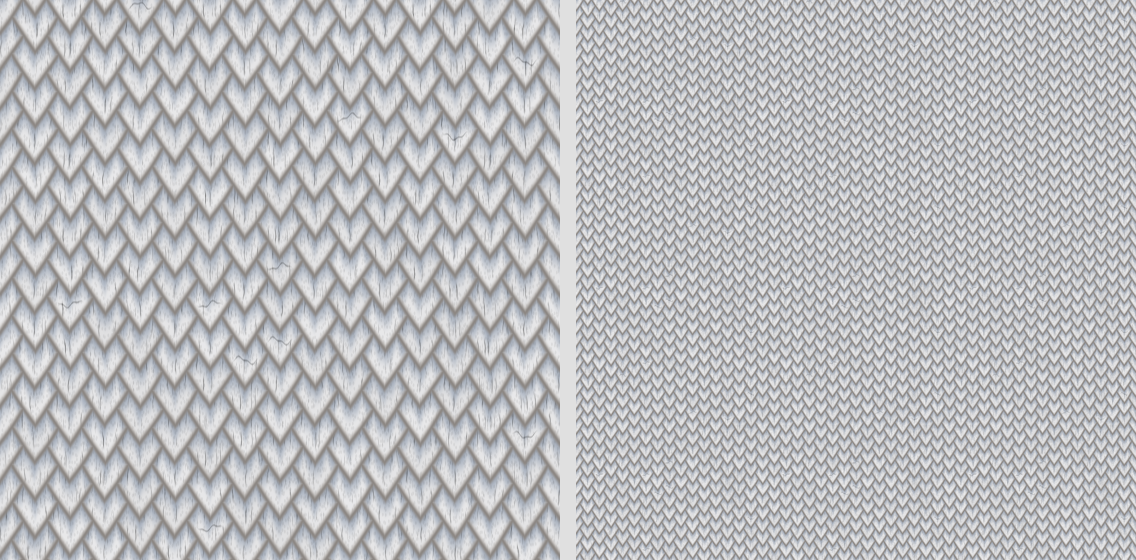
Left: one tile. Right: repeated 3 by 3.
Write a Shadertoy shader that draws this pattern.

```glsl
const vec2 GRID = vec2(16.0, 15.0); // half-columns across, rows down

vec3 hash3(vec3 p) {
    p = fract(p * vec3(0.1031, 0.1030, 0.0973));
    p += dot(p, p.yxz + 33.33);
    return fract((p.xxy + p.yxx) * p.zyx);
}

// Short vertical fissures, at most one in each cell
float streaks(vec2 p, float density, float seed) {
    p.x += 0.07 * sin(p.y * 4.0 + seed) + 0.03 * sin(p.y * 11.0 - seed);
    vec3 rnd = hash3(vec3(floor(p), seed));
    vec2 f = fract(p) - 0.5;
    float across = smoothstep(0.19, 0.02, abs(f.x - (rnd.x - 0.5) * 0.6));
    float along = smoothstep(0.5, 0.15, abs(f.y));
    return across * along * step(rnd.y, density) * (0.4 + 0.6 * rnd.z);
}

// Distance to the nearest scattered point
float cellular(vec2 p, float seed) {
    float nearest = 1.0;
    for (int y = -1; y <= 1; y++)
        for (int x = -1; x <= 1; x++) {
            vec2 cell = floor(p) + vec2(x, y);
            nearest = min(nearest, length(cell + hash3(vec3(cell, seed)).xy - p));
        }
    return nearest;
}

// Height above a V-shaped edge whose apex is on the given column
float riseAbove(vec2 q, float column) {
    float side = abs(q.x - column);
    return q.y - side * (1.25 + 0.25 * side);
}

void mainImage(out vec4 fragColor, in vec2 fragCoord) {
    vec2 uv = fragCoord / iResolution.xy;
    vec2 q = uv * GRID;
    q += 0.012 * sin(6.2831853 * (uv.yx * vec2(7.0, 5.0) + uv * 3.0));

    // Overlapping scales: the highest tip whose V holds the point is on top
    float topTip = -100.0, rise = 0.0, otherRise = 0.0, column = 0.0, row = 0.0;
    for (int i = 0; i < 2; i++) {
        float c = floor(q.x) + float(i);
        float phase = 0.11 + 0.5 * mod(c, 2.0);
        float r = riseAbove(q, c);
        float n = floor(r - phase);
        if (n + phase > topTip) {
            topTip = n + phase;
            rise = r;
            otherRise = riseAbove(q, 2.0 * floor(q.x) + 1.0 - c);
            column = c;
            row = n;
        }
    }
    // Distances to its own edge and to the edges that lie over it
    float own = (rise - topTip) * 0.57;
    float under = min(topTip + 1.0 - rise, topTip + 0.5 - otherRise) * 0.57;
    vec2 local = q - vec2(column, topTip);
    vec3 rnd = hash3(vec3(mod(vec2(column, row), GRID), 4.0));
    float seed = floor(rnd.x * 200.0);

    // Pale face with a cool shadow below the overlapping scales
    vec3 color = vec3(0.895, 0.895, 0.9) + 0.035 * (rnd.y - 0.5);
    float shade = smoothstep(0.36, 0.0, under + 0.03 * sin(local.x * 19.0 + seed));
    color = mix(color, vec3(0.63, 0.67, 0.73), 0.95 * shade);

    // Grain, fissures and pits
    float grain = 0.27 * streaks(local * vec2(6.0, 1.7) + 0.5, 0.38, seed);
    grain += 0.12 * streaks(local * vec2(9.0, 2.7), 0.5, seed + 31.0);
    grain += 0.06 * smoothstep(0.45, 0.1, cellular(local * vec2(11.0, 6.0), seed + 57.0));

    // Wavy cross crack on a few worn scales
    float wave = 0.08 * sin(local.x * 9.0 + seed) + 0.03 * sin(local.x * 23.0);
    float crack = smoothstep(0.05, 0.0, abs(local.y - 0.75 - wave));
    grain += 0.2 * crack * smoothstep(0.4, 0.2, abs(local.x)) * step(0.95, rnd.z);
    color *= 1.0 - grain;

    // Soft warm rim
    float rim = min(own, under);
    color = mix(color, vec3(0.76, 0.735, 0.71), 0.55 * smoothstep(0.16, 0.03, own));
    color = mix(color, vec3(0.55, 0.53, 0.515), exp(-rim * rim / 0.0038));

    fragColor = vec4(color, 1.0);
}
```
